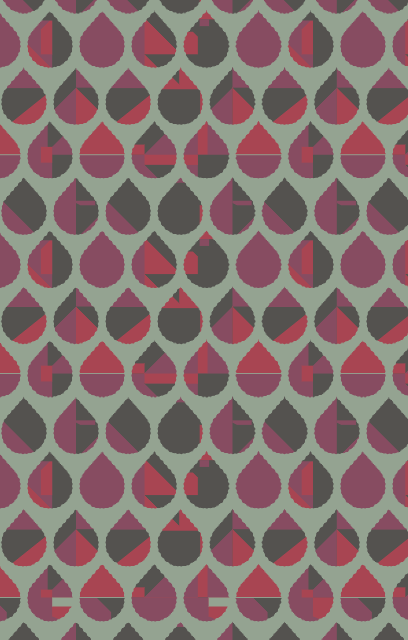
A Shadertoy shader for this pattern:

```glsl
// Staggered rows of teardrops, each pieced from dark, plum and red patches on sage.
#define COL_PITCH 0.0815
#define ROW_PITCH 0.0866
#define FIRST_DROP vec2(-0.0035, 0.0716)
#define RADIUS 0.0352
#define TIP 1.52
#define ROW_SWAY 0.0026
#define EDGE_WEAR 0.014
#define SEAM_WIDTH 0.02
#define SAGE vec3(0.58, 0.64, 0.57)
#define DARK vec3(0.33, 0.32, 0.31)
#define PLUM vec3(0.53, 0.30, 0.38)
#define RED vec3(0.66, 0.27, 0.32)

float pixelSize; // one pixel in drop radii

// Lays ink wherever the signed distance is negative
void paint(inout vec3 color, vec3 ink, float dist) {
    color = mix(color, ink, clamp(0.5 - dist / pixelSize, 0.0, 1.0));
}

float box(vec2 p, vec2 low, vec2 high) {
    vec2 d = max(low - p, p - high);
    return max(d.x, d.y);
}

// Unit circle joined to the tangent cone that ends at the tip
float teardrop(vec2 p) {
    float slope = 1.0 / TIP;
    float cone = abs(p.x) * sqrt(1.0 - slope * slope) + p.y * slope - 1.0;
    return min(length(p) - 1.0, max(cone, slope - p.y));
}

// Row kind 0: plain plum, red strip, red triangle, dark
vec3 stripRow(vec2 p, int kind) {
    vec3 c = PLUM;
    if (kind == 1) {
        paint(c, DARK, 0.1 - p.x);
        paint(c, RED, max(box(p, vec2(-0.4, -0.4), vec2(0.1, 1.1)), p.y - p.x - 1.1));
        paint(c, RED, max(p.x - 0.1, p.y + p.x + 0.95));
        paint(c, DARK, 1.1 - p.y);
    } else if (kind == 3) {
        paint(c, RED, -0.43 - p.x);
        paint(c, DARK, max(p.y + 0.4, -0.83 - p.x - p.y));
        paint(c, DARK, max(0.78 - p.x - p.y, -0.4 - p.y));
    } else if (kind == 4) {
        c = DARK;
        paint(c, RED, 1.15 - p.y);
        paint(c, PLUM, box(p, vec2(-0.3, 0.85), vec2(0.12, 1.15)));
        paint(c, RED, max(box(p, vec2(-1.2, -0.4), vec2(-0.38, 0.6)), p.x + p.y));
    }
    return c;
}

// Row kind 1: banded, roofed, dark with a red tip
vec3 roofRow(vec2 p, int kind) {
    vec3 c = DARK;
    if (kind == 3) {
        paint(c, RED, max(0.58 - p.y, min(-0.05 - p.x, p.x + p.y - 0.75)));
        paint(c, RED, 0.88 - p.x);
    } else if (kind == 1 || kind == 4) {
        float roof = p.y + abs(p.x) - 0.65;
        paint(c, PLUM, max(0.65 - p.y, -p.x));
        paint(c, PLUM, max(roof, p.x));
        paint(c, RED, max(roof, -p.x));
    } else {
        paint(c, PLUM, 0.63 - p.y);
        paint(c, RED, p.y - 0.8 * p.x + 0.45);
    }
    return c;
}

// Row kind 2: halves split by a seam; the last such row has altered lower halves
vec3 splitRow(vec2 p, int kind, int col, bool altered) {
    vec3 c = PLUM;
    float lower = p.y - 0.05;
    bool plain = kind == 0 || kind == 2;
    if (plain) {
        paint(c, RED, -lower);
    } else if (kind == 1) {
        paint(c, DARK, max(-0.1 - p.x, max(-lower, p.x + 0.3 - p.y)));
        paint(c, DARK, max(lower, 0.1 - p.x));
        paint(c, RED, box(p, vec2(-0.4, -0.3), vec2(0.1, 0.4)));
    } else if (kind == 3) {
        paint(c, DARK, max(-lower, p.x + 0.5 - p.y));
        paint(c, RED, box(p, vec2(-0.43, -0.4), vec2(1.2, 0.05)));
        paint(c, DARK, max(p.y + 0.4, -0.83 - p.x - p.y));
        paint(c, RED, box(p, vec2(-1.2, 0.05), vec2(-0.43, 0.5)));
    } else {
        paint(c, RED, max(-lower, abs(p.x + 0.165) - 0.215));
        paint(c, DARK, max(lower, -0.38 - p.x));
        paint(c, RED, box(p, vec2(-1.2, -0.4), vec2(-0.38, 0.05)));
    }
    if (altered) {
        paint(c, plain ? DARK : PLUM, lower);
        if (plain) paint(c, PLUM, max(lower, max(p.x - 0.4, p.y + p.x + 0.2)));
        else if (kind != 3) {
            paint(c, RED, max(lower, max(0.1 - p.x, -0.75 - p.y - 0.4 * p.x)));
            if (col < 5) paint(c, SAGE, box(p, vec2(0.1, -0.35), vec2(1.2, 0.05)));
        }
    }
    if (plain) paint(c, SAGE, abs(lower) - SEAM_WIDTH);
    return c;
}

// Row kind 3: dark with a plum corner, half plum, dark with a red side
vec3 cornerRow(vec2 p, int kind) {
    vec3 c = DARK;
    if (kind == 3) {
        paint(c, PLUM, 1.3 - p.y);
        paint(c, RED, max(0.86 - p.x, p.y - 0.3));
    } else if (kind == 1 || kind == 4) {
        paint(c, PLUM, min(p.x, p.y - p.x + 1.2));
        paint(c, PLUM, max(box(p, vec2(0.0, 0.3), vec2(0.85, 0.5)), 0.3 - p.x * 0.5 - p.y + 0.1));
    } else paint(c, PLUM, p.x + p.y + 0.45);
    return c;
}

void mainImage(out vec4 fragColor, in vec2 fragCoord) {
    vec2 uv = vec2(fragCoord.x, iResolution.y - fragCoord.y) / iResolution.y;
    pixelSize = 1.0 / (RADIUS * iResolution.y);
    vec3 color = SAGE;
    int nearest = int(round((uv.y - FIRST_DROP.y) / ROW_PITCH));
    for (int i = -1; i <= 1; i++) {
        // Rows alternate by half a column and sway slightly in height
        int row = nearest + i, odd = row & 1;
        float k = float(row);
        vec2 start = FIRST_DROP + vec2(0.5 * COL_PITCH * float(odd), k * ROW_PITCH);
        start.y += ROW_SWAY * (cos(0.55 * k - 0.4) - 0.8 + 0.9 * (float(odd) - 0.5));
        int col = int(round((uv.x - start.x) / COL_PITCH));
        vec2 p = (uv - start - vec2(float(col) * COL_PITCH, 0.0)) / RADIUS;
        p.y = -p.y;
        int kind = (col + 10) % 5, rowKind = (row + 8) & 3;
        vec3 ink = rowKind == 0 ? stripRow(p, kind) : rowKind == 1 ? roofRow(p, kind)
            : rowKind == 2 ? splitRow(p, kind, col, row == 10) : cornerRow(p, kind);
        // Layered sines roughen the outline
        float wear = sin(p.y * 31.0 + k) + sin(p.x * 37.0 + float(col)) * 0.7;
        paint(color, ink, teardrop(p) + EDGE_WEAR * wear);
    }
    fragColor = vec4(color, 1.0);
}
```
